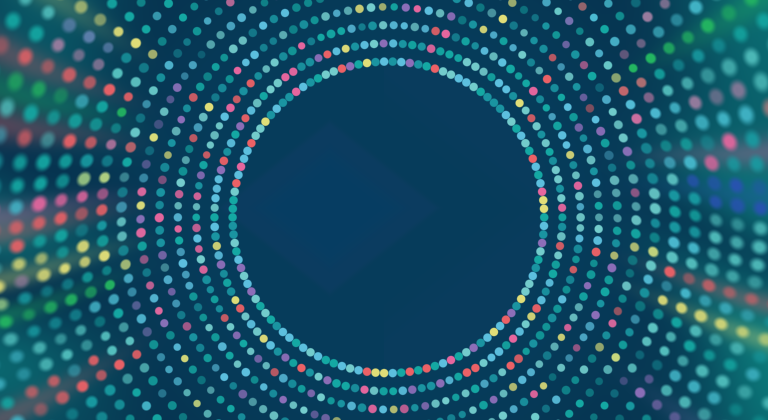
Write a WebGL 2 fragment shader that draws this background.

```glsl
#version 300 es
precision highp float;

#define CENTER vec2(0.0105, -0.0175)
#define INNER_RADIUS 0.371
#define RING_GAP 0.0432
#define SPOKES 114.0
#define DOT_RADIUS 0.0100
#define EDGE_BLUR 0.0085
#define BEND 0.09
#define STREAK_WIDTH 0.034
#define HAZE 0.33
#define TEAL_HAZE 0.55

uniform vec2 u_resolution;
out vec4 fragColor;

const float TAU = 6.2831853;
const vec3 NAVY = vec3(0.025, 0.235, 0.355);
const vec3 DEEP = vec3(0.025, 0.205, 0.315);
const vec3 INDIGO = vec3(0.050, 0.235, 0.380);
const vec3 TEAL = vec3(0.05, 0.56, 0.53);

// aqua, teal, sky, deep teal, violet, coral, pink, yellow, green, blue
const vec3 PALETTE[10] = vec3[10](
    vec3(0.45, 0.80, 0.80), vec3(0.08, 0.66, 0.64), vec3(0.36, 0.75, 0.87),
    vec3(0.10, 0.58, 0.63), vec3(0.55, 0.43, 0.72), vec3(0.92, 0.38, 0.40),
    vec3(0.90, 0.40, 0.62), vec3(0.88, 0.87, 0.47), vec3(0.14, 0.72, 0.38),
    vec3(0.16, 0.32, 0.70));

// Coloured rays: angle, palette index
const int RAYS = 15;
const vec2 STREAKS[RAYS] = vec2[RAYS](
    vec2(2.55, 7), vec2(2.71, 5), vec2(2.78, 8), vec2(2.845, 5), vec2(3.05, 6),
    vec2(-3.05, 7), vec2(-2.94, 8), vec2(-2.67, 5), vec2(0.54, 8), vec2(0.245, 6),
    vec2(0.14, 9), vec2(-0.17, 5), vec2(-0.28, 7), vec2(-0.59, 4), vec2(3.10, 5));

float hash(vec2 p) {
    vec3 q = fract(p.xyx * vec3(0.1031, 0.1030, 0.0973));
    q += dot(q, q.yzx + 33.33);
    return fract((q.x + q.y) * q.z);
}

float streakWeight(float angle, float target) {
    float d = (mod(angle - target + 0.5 * TAU, TAU) - 0.5 * TAU) / STREAK_WIDTH;
    return exp(-d * d);
}

// Mostly cool tones, with a share of warm accents
vec3 randomColor(float h, float accent) {
    float cool = floor(fract(h * 17.0) * 4.0);
    float warm = 4.0 + floor(fract(h * 31.0) * 4.0);
    return PALETTE[int(h < accent ? warm : cool)];
}

vec3 dotColor(vec2 id, float outer) {
    vec2 group = vec2(id.x, id.y < 7.0 ? id.y : 20.0 + floor(id.y / 3.0));
    vec3 color = randomColor(hash(group + 7.3), mix(0.26, 0.10, outer));
    color = mix(color, PALETTE[1], 0.35 * outer);
    float angle = id.x / SPOKES * TAU;
    float pick = hash(id + 51.7);
    for (int i = 0; i < RAYS; i++) {
        if (streakWeight(angle, STREAKS[i].x) * outer > 0.2 + 0.6 * pick)
            color = PALETTE[int(STREAKS[i].y)];
    }
    return color;
}

vec3 background(vec2 p, float angle, float radius, float side) {
    vec3 color = mix(NAVY, DEEP, smoothstep(0.4, 0.8, radius));

    // Faint soft diamond inside the circle
    vec2 q = abs(p - vec2(-0.129, 0.005));
    float diamond = q.x / 0.265 + q.y / 0.21;
    color = mix(color, INDIGO, 0.8 * (1.0 - smoothstep(0.92, 1.03, diamond)));
    color = mix(color, vec3(0.025, 0.24, 0.385), 1.0 - smoothstep(0.45, 0.85, diamond));
    float tail = smoothstep(1.5, 2.1, diamond) * step(0.0, p.x);
    color = mix(color, INDIGO, 0.35 * tail * (1.0 - smoothstep(0.35, 0.4, radius)));

    // Teal haze and coloured glow toward both sides
    float wave = 0.5 + 0.5 * sin(9.0 * angle + 2.0 * sin(4.0 * angle) + 6.0 * radius);
    color = mix(color, TEAL, TEAL_HAZE * side * wave);
    vec2 top = p - vec2(0.88, 0.35);
    vec2 bottom = p - vec2(0.91, -0.42);
    float corner = exp(-8.0 * dot(top, top)) + exp(-16.0 * dot(bottom, bottom));
    color = mix(color, TEAL, 0.55 * min(corner, 1.0) * side);
    for (int i = 0; i < RAYS; i++) {
        float glow = streakWeight(angle, STREAKS[i].x) * side * HAZE;
        color = mix(color, PALETTE[int(STREAKS[i].y)], glow);
    }
    return color;
}

void main() {
    vec2 p = (gl_FragCoord.xy - 0.5 * u_resolution) / u_resolution.y;
    vec2 d = p - CENTER;
    float radius = length(d);
    float side = smoothstep(0.5, 0.95, abs(p.x));

    // Rays flatten as they reach the sides
    float angle = atan(d.y, d.x + 1e-6);
    angle += BEND * side * sign(p.x) * exp(-9.0 * p.y * p.y);
    vec3 color = background(p, angle, radius, side);

    // Polar grid whose ring gap widens outward
    float steps = (radius - INNER_RADIUS) / RING_GAP;
    float ring = steps - 0.00055 * steps * steps * steps;
    float gap = RING_GAP / (1.0 - 0.00165 * steps * steps);
    float spoke = angle / TAU * SPOKES;
    float blur = 0.8 / u_resolution.y + EDGE_BLUR * side;

    // Neighbouring cells let blurred dots overlap
    for (int j = -1; j <= 1; j++) {
        for (int i = -1; i <= 1; i++) {
            vec2 cell = floor(vec2(spoke, ring) + 0.5) + vec2(i, j);
            if (cell.y < 0.0) continue;
            vec2 id = vec2(mod(cell.x, SPOKES), cell.y);
            vec2 offset = (vec2(spoke, ring) - cell) * vec2(TAU * radius / SPOKES, gap);
            float outer = smoothstep(4.0, 9.0, cell.y);
            float size = DOT_RADIUS * mix(1.0, 1.65, smoothstep(0.45, 0.9, abs(p.x)));
            size *= mix(1.0, 0.86 + 0.18 * hash(id + 3.1), min(cell.y / 2.0, 1.0));
            float cover = 1.0 - smoothstep(size - blur, size + blur, length(offset));
            float strength = mix(0.35, 1.05, sqrt(hash(id + 29.4)));
            strength = mix(1.0, min(strength, 1.0), min(cell.y / 4.0, 1.0));
            strength *= mix(1.0, 0.9, side);
            color = mix(color, dotColor(id, outer), cover * strength);
        }
    }
    fragColor = vec4(color, 1.0);
}
```
